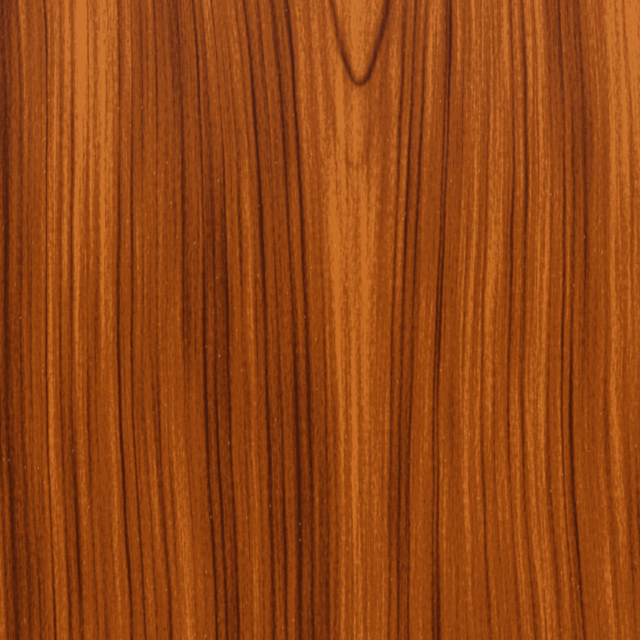
Give the GLSL for this texture, as a WebGL 2 fragment shader.

```glsl
#version 300 es
precision highp float;
// Varnished wood veneer with upright grain: jittered dark growth lines on a
// gently warped axis, streaked with stretched gradient noise, spreading
// around a plain heart that carries nested pointed arches at the top.

#define RINGS 46.0
#define LINE_WIDTH 0.13
#define LINE_DEPTH 0.62
#define HEART_X 0.567
#define HEART_HALF 0.040
#define ARCH_CURVE 66.0
#define STREAKS 0.55
#define FLECKS 0.30
#define DEEP vec3(0.27, 0.095, 0.035)
#define DARK vec3(0.42, 0.165, 0.040)
#define MID vec3(0.60, 0.270, 0.055)
#define LIGHT vec3(0.78, 0.425, 0.135)

uniform vec2 u_resolution;
out vec4 fragColor;

// Two random values in 0..1 for a lattice cell.
vec2 hash2(vec2 cell) {
    uvec2 q = uvec2(ivec2(cell)) * uvec2(1597334673u, 3812015801u);
    uint n = (q.x ^ q.y) * 1597334673u;
    n = (n ^ (n >> 15)) * 2246822519u;
    n ^= n >> 13;
    return vec2(n & 65535u, n >> 16) / 65535.0;
}

float cornerSlope(vec2 cell, vec2 offset) {
    return dot(hash2(cell) * 2.0 - 1.0, offset);
}

// Gradient noise, roughly -0.7..0.7.
float noise(vec2 p) {
    vec2 i = floor(p), f = p - i;
    vec2 w = f * f * f * (f * (f * 6.0 - 15.0) + 10.0);
    vec2 e = vec2(1.0, 0.0);
    float low = mix(cornerSlope(i, f), cornerSlope(i + e, f - e), w.x);
    float high = mix(cornerSlope(i + e.yx, f - e.yx), cornerSlope(i + 1.0, f - 1.0), w.x);
    return mix(low, high, w.y);
}

// Signed grain coordinate, zero at the heart, wider towards the top.
float grainAxis(vec2 p) {
    float d = p.x - HEART_X;
    float away = smoothstep(0.03, 0.25, abs(d));
    d += 0.030 * away * (p.y - 0.5);
    d += (0.006 + 0.022 * away) * noise(vec2(p.x * 3.5, p.y * 1.6 + 4.0));
    d += 0.0022 * noise(vec2(p.x * 26.0, p.y * 9.0));
    return d / (1.0 + 0.85 * p.y * p.y * exp(-d * d / 0.0225));
}

// Dark growth lines: a sharp edge on one side, a soft shoulder on the other.
float growthLines(float u, float y) {
    float t = u * RINGS, base = floor(t), sum = 0.0;
    for (float k = -1.0; k <= 1.0; k++) {
        float id = base + k;
        vec2 r = hash2(vec2(id, 17.0));
        vec2 s = hash2(vec2(id, 53.0));
        float d = t - (id + 0.5 + 0.75 * (r.x - 0.5));
        float width = LINE_WIDTH * mix(0.7, 1.35, s.x);
        float core = exp(-d * d / (width * width));
        float side = d * (s.y > 0.35 ? 1.0 : -1.0);
        float shoulder = exp(-abs(d) / 0.28) * smoothstep(0.1, -0.1, side);
        float strength = mix(0.25, 1.0, r.y) * (1.0 + 0.7 * noise(vec2(id * 3.7, y * 4.0)));
        sum += strength * (core + 0.38 * shoulder);
    }
    return sum;
}

// Nested arches opening upwards: x is line darkness, y is the pale inside.
vec2 heartArches(vec2 p) {
    vec2 result = vec2(0.0);
    p.x += 0.004 * noise(p * vec2(25.0, 18.0));
    for (float k = 0.0; k < 2.0; k++) {
        vec2 q = p - vec2(HEART_X - 0.005 - 0.008 * k, 0.868 - 0.13 * k);
        float slope = 2.0 * ARCH_CURVE * q.x;
        float d = (q.y - ARCH_CURVE * q.x * q.x) / sqrt(1.0 + slope * slope);
        float width = d > 0.0 ? 0.0075 : 0.0035;
        float strength = mix(1.0, 0.22, k);
        result.x += strength * (exp(-d * d / (width * width)) + 0.35 * exp(-abs(d) / 0.012));
        result.y += strength * smoothstep(0.0, 0.025, d);
    }
    return result;
}

// Sparse pale pores, slightly taller than wide.
float poreSpecks(vec2 p) {
    vec2 grid = p * vec2(110.0, 80.0), cell = floor(grid);
    vec2 r = hash2(cell + 300.0), place = hash2(cell + 700.0);
    vec2 d = (grid - cell - mix(vec2(0.25), vec2(0.75), place)) / vec2(0.13, 0.16);
    return step(0.965, r.x) * r.y * exp(-dot(d, d));
}

void main() {
    vec2 p = gl_FragCoord.xy / u_resolution;
    float u = grainAxis(p);
    float heart = 1.0 - smoothstep(HEART_HALF * 0.85, HEART_HALF * 1.1, abs(u));
    float flank = exp(-pow((abs(u) - 0.085) / 0.04, 2.0));
    vec2 arch = heartArches(p);

    // Broad bands, streaks along the grain, and short flecks.
    float tone = 0.66 + 0.24 * (p.y - 0.5) + 0.12 * (p.x - 0.5);
    tone += 0.75 * noise(vec2(u * 9.0 + 2.3, p.y * 0.7));
    tone += 0.50 * noise(vec2(u * 30.0, p.y * 0.9 + 7.0));
    tone += STREAKS * noise(vec2(u * 110.0, p.y * 2.5));
    tone += 0.6 * STREAKS * noise(vec2(u * 260.0, p.y * 7.0));
    tone += FLECKS * noise(p * vec2(250.0, 85.0));
    tone += 0.6 * FLECKS * noise(p * vec2(230.0, 210.0) + 31.0);
    tone += 0.05 * heart - 0.16 * flank + 0.10 * arch.y;

    float lines = growthLines(u, p.y) * mix(1.0, 0.22, heart) + arch.x;
    tone -= LINE_DEPTH * lines;

    // Colour ramp from deep lines to pale wood, with a faint sheen at the top.
    vec3 color = mix(DARK, MID, smoothstep(-0.05, 0.58, tone));
    color = mix(color, LIGHT, smoothstep(0.5, 1.05, tone));
    color = mix(color, DEEP, 0.85 * smoothstep(0.12, -0.40, tone));
    color += vec3(0.015, 0.025, 0.045) * smoothstep(0.45, 1.0, p.y);
    color = mix(color, vec3(0.86, 0.60, 0.32), 0.6 * poreSpecks(p));
    fragColor = vec4(color, 1.0);
}
```
